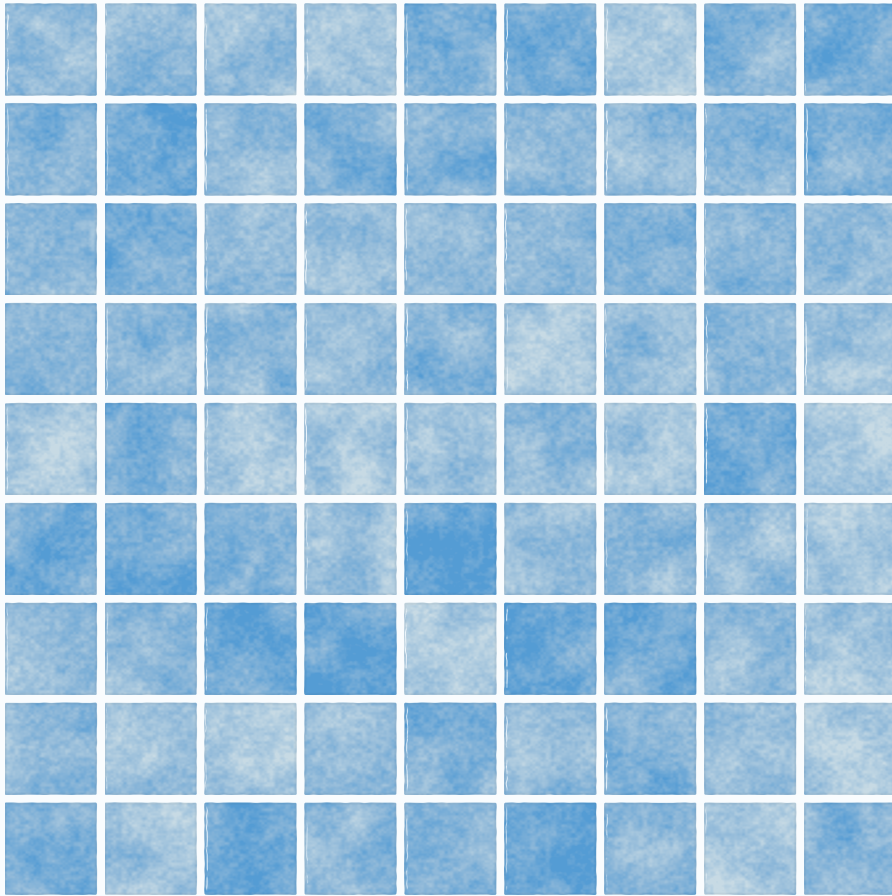
This pattern is drawn by a Shadertoy shader. Its source:

```glsl
// Layout, in units of canvas height
const float PITCH = 0.1115;
const float TILE_SIZE = 0.1029;
const vec2 ORIGIN = vec2(0.0052, 0.0013);
const float CORNER_RADIUS = 0.0018;
const float EDGE_WOBBLE = 0.0007;
const float EDGE_SOFTNESS = 0.0008;

// Colours
const vec3 GROUT = vec3(0.975, 0.988, 0.995);
const vec3 DEEP_BLUE = vec3(0.33, 0.61, 0.83);
const vec3 MID_BLUE = vec3(0.565, 0.725, 0.85);
const vec3 PALE_BLUE = vec3(0.78, 0.855, 0.895);
const vec3 GLARE = vec3(0.95, 0.98, 1.0);

// Glaze variation
const float TILE_VARIATION = 0.42;
const float CLOUD_SCALE = 24.0;
const float CLOUD_STRENGTH = 0.85;
const float GRAIN_SCALE = 210.0;
const float GRAIN_STRENGTH = 0.42;

// Highlight along the left rim
const float GLARE_INSET = 0.0032;
const float GLARE_WIDTH = 0.0011;
const float GLARE_SHARE = 0.7;

float hash(vec2 p) {
    vec3 q = fract(p.xyx * 0.1031);
    q += dot(q, q.yzx + 33.33);
    return fract((q.x + q.y) * q.z);
}

float valueNoise(vec2 p) {
    vec2 cell = floor(p);
    vec2 f = fract(p);
    f = f * f * (3.0 - 2.0 * f);
    float low = mix(hash(cell), hash(cell + vec2(1, 0)), f.x);
    float high = mix(hash(cell + vec2(0, 1)), hash(cell + vec2(1, 1)), f.x);
    return mix(low, high, f.y);
}

float fbm(vec2 p) {
    float sum = 0.0;
    float amplitude = 0.53;
    for (int i = 0; i < 4; i++) {
        sum += amplitude * valueNoise(p);
        p = mat2(1.6, 1.2, -1.2, 1.6) * p + 7.3;
        amplitude *= 0.5;
    }
    return sum;
}

float roundedSquare(vec2 p, float halfSize, float radius) {
    vec2 d = abs(p) - halfSize + radius;
    return length(max(d, 0.0)) + min(max(d.x, d.y), 0.0) - radius;
}

vec3 glazeColor(float tone) {
    vec3 dark = mix(DEEP_BLUE, MID_BLUE, clamp(tone * 2.0, 0.0, 1.0));
    return mix(dark, PALE_BLUE, clamp(tone * 2.0 - 1.0, 0.0, 1.0));
}

// Tone from 0 (deep) to 1 (pale): tile shade, soft clouds, fine speckle
float glazeTone(vec2 local, vec2 id) {
    vec2 p = local + id * 1.37 + 3.0;
    float shade = hash(id + 11.0) + hash(id + 47.0) - 1.0;
    float cloud = fbm(p * CLOUD_SCALE) - 0.5;
    vec2 g = p * GRAIN_SCALE * vec2(0.85, 1.0);
    float grain = 0.65 * valueNoise(g) + 0.35 * valueNoise(g * 1.9 + 5.1) - 0.5;
    return 0.5 + TILE_VARIATION * shade + CLOUD_STRENGTH * cloud + GRAIN_STRENGTH * grain;
}

// Broken, slightly wavering reflection on the left side of some tiles
float rimGlare(vec2 local, vec2 id, float aa) {
    float seed = hash(id + 83.0);
    float along = local.y + id.y * 2.1 + id.x * 5.7;
    float waver = valueNoise(vec2(along * 160.0, 4.0)) - 0.5;
    float inset = GLARE_INSET * mix(0.45, 1.1, hash(id + 29.0)) + 0.0012 * waver;
    float line = 1.0 - smoothstep(-aa, aa, abs(local.x - inset) - 0.5 * GLARE_WIDTH);
    float runs = smoothstep(0.32, 0.58, fbm(vec2(along * 85.0, 9.0)) + 0.18 * (seed - 0.3));
    float ends = smoothstep(0.003, 0.009, local.y)
               * smoothstep(0.003, 0.009, TILE_SIZE - local.y);
    return line * runs * ends * step(seed, GLARE_SHARE) * mix(0.5, 1.0, hash(id + 61.0));
}

void mainImage(out vec4 fragColor, in vec2 fragCoord) {
    vec2 p = fragCoord / iResolution.y;
    float aa = max(0.7 / iResolution.y, EDGE_SOFTNESS);

    // Repeat
    vec2 grid = (p - ORIGIN) / PITCH;
    vec2 id = floor(grid);
    vec2 local = fract(grid) * PITCH;

    // Tile outline
    float halfSize = 0.5 * TILE_SIZE;
    float dist = roundedSquare(local - halfSize, halfSize, CORNER_RADIUS);
    dist += EDGE_WOBBLE * (valueNoise(p * 140.0 + 20.0) - 0.5);
    float coverage = 1.0 - smoothstep(-aa, aa, dist);

    // Glaze, with a faint darker rim
    vec3 tile = glazeColor(glazeTone(local, id));
    tile *= 1.0 - 0.045 * smoothstep(-0.0035, -0.001, dist);
    tile = mix(tile, GLARE, rimGlare(local, id, aa));

    fragColor = vec4(mix(GROUT, tile, coverage), 1.0);
}
```
